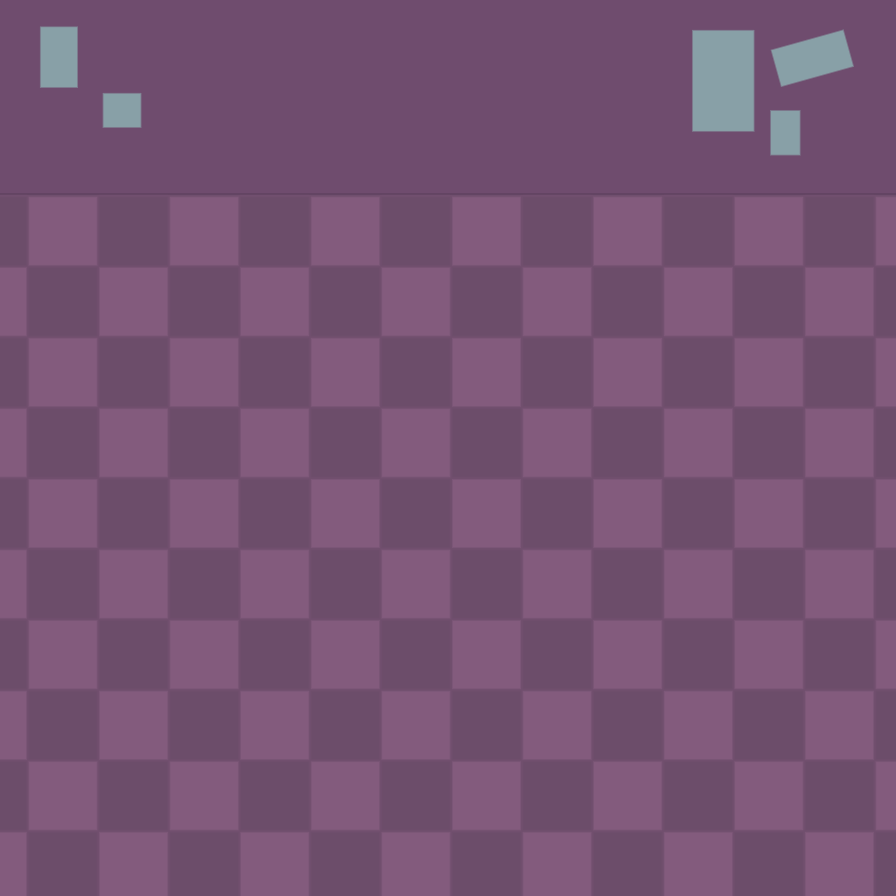
Write a three.js fragment shader that draws this pattern.

```glsl
varying vec2 vUv;

// Antialiased coverage of a signed distance
float fill(float d) {
  return clamp(0.5 - d / 0.00195, 0.0, 1.0);
}

float boxDistance(vec2 p, vec2 halfSize) {
  vec2 q = abs(p) - halfSize;
  return length(max(q, 0.0)) + min(max(q.x, q.y), 0.0);
}

vec2 rotate(vec2 p, float angle) {
  float c = cos(angle), s = sin(angle);
  return vec2(c * p.x + s * p.y, c * p.y - s * p.x);
}

// Checkered tiles with narrow grout, counted from the top left corner
vec3 tiledFloor(vec2 uv) {
  vec2 grid = vec2(uv.x - 0.0309, 0.7814 - uv.y) / 0.07878;
  vec2 cell = floor(grid);
  vec2 local = (fract(grid) - 0.5) * 0.07878;
  float odd = mod(cell.x + cell.y, 2.0);
  vec3 tile = mix(vec3(0.512, 0.358, 0.490), vec3(0.424, 0.302, 0.416), odd);
  vec3 grout = vec3(0.443, 0.310, 0.431);
  return mix(grout, tile, fill(boxDistance(local, vec2(0.0381))));
}

// Panels hung on the wall, one of them tilted
float wallPanels(vec2 uv) {
  float d = boxDistance(uv - vec2(0.0658, 0.9362), vec2(0.0208, 0.0339));
  d = min(d, boxDistance(uv - vec2(0.1362, 0.8768), vec2(0.0212, 0.0191)));
  d = min(d, boxDistance(uv - vec2(0.8072, 0.9098), vec2(0.0344, 0.0564)));
  d = min(d, boxDistance(uv - vec2(0.8765, 0.8518), vec2(0.0165, 0.0249)));
  vec2 tilted = rotate(uv - vec2(0.9066, 0.9350), 0.272);
  return min(d, boxDistance(tilted, vec2(0.0419, 0.0212)));
}

void main() {
  vec3 wall = vec3(0.435, 0.300, 0.431);
  vec3 seam = vec3(0.355, 0.245, 0.355);
  vec3 panel = vec3(0.535, 0.627, 0.655);

  // Floor below, wall above, with a dark seam between
  vec3 color = mix(wall, tiledFloor(vUv), fill(vUv.y - 0.7825));
  color = mix(color, seam, fill(abs(vUv.y - 0.7835) - 0.0007));

  color = mix(color, panel, fill(wallPanels(vUv)));
  gl_FragColor = vec4(color, 1.0);
}
```
